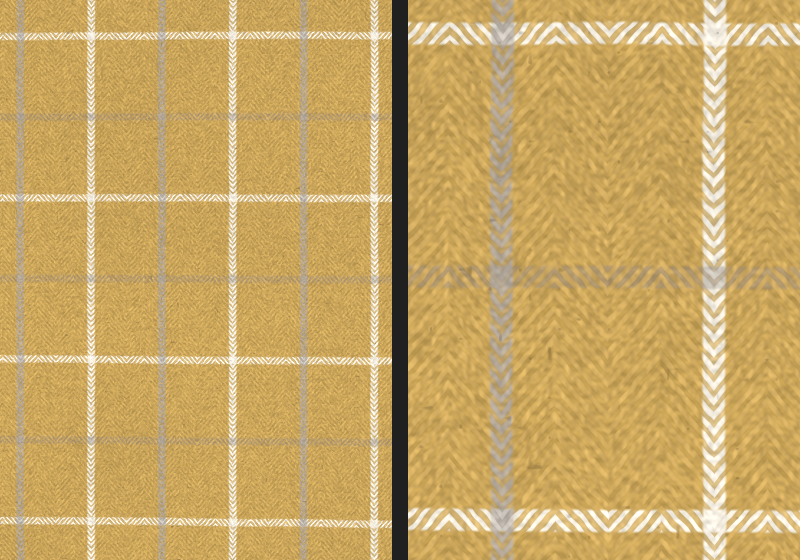
Left, the full canvas; right, a detail of the centre.
A Shadertoy shader for this texture:

```glsl
// Mustard herringbone cloth with a windowpane check of white and grey yarns.
// A zigzag twill wave decides whether warp or weft lies on top at each point;
// both yarn sets carry their own stripes, and noise adds slubs and grain.

#define CHECK_SIZE vec2(0.2530, 0.2895)   // repeat, in canvas heights
#define WHITE_POS vec2(0.1628, 0.0677)    // centre of the first white lines
#define LINE_HALF vec2(0.0067, 0.0066)    // half widths of the stripes
#define TWILL_PITCH 0.0092                // height of one twill rib
#define TWILL_SLOPE 1.15
#define ZIGZAGS 4.0                       // herringbone zigzags per check
#define GRAIN 0.20

const vec3 MUSTARD_LIGHT = vec3(0.835, 0.685, 0.390);
const vec3 MUSTARD_DARK  = vec3(0.745, 0.605, 0.310);
const vec3 WHITE_YARN    = vec3(0.960, 0.935, 0.885);
const vec3 GREY_WARP     = vec3(0.705, 0.655, 0.590);
const vec3 GREY_WEFT     = vec3(0.670, 0.580, 0.440);

float hash(vec2 p) {
    vec3 q = fract(vec3(p.xyx) * 0.1031);
    q += dot(q, q.yzx + 33.33);
    return fract((q.x + q.y) * q.z);
}

float valueNoise(vec2 p) {
    vec2 cell = floor(p), f = fract(p);
    f = f * f * (3.0 - 2.0 * f);
    vec2 e = vec2(0.0, 1.0);
    return mix(mix(hash(cell), hash(cell + e.yx), f.x),
               mix(hash(cell + e.xy), hash(cell + e.yy), f.x), f.y);
}

// Distance to the nearest of evenly spaced lines passing through zero.
vec2 lineDistance(vec2 p, vec2 spacing) {
    return abs(mod(p + 0.5 * spacing, spacing) - 0.5 * spacing);
}

vec2 stripe(vec2 dist, float pixel) {
    float soft = 0.0008 + 0.6 * pixel;
    return 1.0 - smoothstep(LINE_HALF - soft, LINE_HALF + soft, dist);
}

void mainImage(out vec4 fragColor, in vec2 fragCoord) {
    float pixel = 1.0 / iResolution.y;
    vec2 p = fragCoord * pixel;

    // The cloth lies slightly skewed, more so towards the bottom.
    p.y += (p.x - 0.35) * mix(0.011, -0.003, p.y);
    vec2 wobble = vec2(valueNoise(p.yx * vec2(14.0, 3.0)),
                       valueNoise(p * vec2(14.0, 3.0) + 40.0)) - 0.5;
    vec2 check = p - WHITE_POS + 0.0016 * wobble;

    // Stripe masks: x for warp (vertical), y for weft (horizontal).
    vec2 white = stripe(lineDistance(check, CHECK_SIZE), pixel);
    vec2 grey = stripe(lineDistance(check + 0.5 * CHECK_SIZE, CHECK_SIZE), pixel);

    // Herringbone: diagonal ribs mirrored at every column edge.
    float zigzag = lineDistance(check, CHECK_SIZE / ZIGZAGS).x;
    float rib = (check.y - TWILL_SLOPE * zigzag) / TWILL_PITCH;
    rib += 0.22 * (valueNoise(p * vec2(190.0, 150.0)) - 0.5);
    float wave = sin(6.28318 * rib);
    float soft = 0.35 + 1.5 * pixel / TWILL_PITCH;
    float warpOver = smoothstep(-soft, soft, wave + 0.15);

    // Uneven yarns: long slubs along each thread, then fine grain.
    float warpSlub = valueNoise(p * vec2(430.0, 130.0));
    float weftSlub = valueNoise(p * vec2(130.0, 430.0) + 70.0);
    float grain = valueNoise(p * 390.0 + 15.0) - 0.5;
    float shade = mix(weftSlub, warpSlub, warpOver) - 0.5;

    // Both yarn sets are mustard until a stripe replaces them.
    vec3 warp = mix(MUSTARD_DARK, MUSTARD_LIGHT, 0.75 + 0.5 * (warpSlub - 0.5));
    vec3 weft = mix(MUSTARD_DARK, MUSTARD_LIGHT, 0.22 + 0.5 * (weftSlub - 0.5));
    warp = mix(mix(warp, GREY_WARP, grey.x), WHITE_YARN, white.x);
    weft = mix(mix(weft, GREY_WEFT, 0.85 * grey.y), WHITE_YARN, white.y);

    // Striped yarns pack densely, so they cover more than half the surface.
    float cover = warpOver;
    cover = mix(cover, 0.34 + 0.66 * warpOver, max(white.x, grey.x));
    cover = mix(cover, 0.82 * cover, max(white.y, grey.y));
    vec3 color = mix(weft, warp, cover);

    // Crossings of pale yarns are cooler and more solid.
    color = mix(color, WHITE_YARN, 0.6 * white.x * white.y);
    float greyCross = max(grey.x * max(white.y, grey.y), white.x * grey.y);
    color = mix(color, vec3(0.68, 0.67, 0.67), 0.4 * greyCross);

    // Rib shadows, grain, sparse dark specks and a broad tonal drift.
    float relief = 1.0 + GRAIN * (0.7 * grain + 0.4 * shade);
    relief *= 1.0 - 0.035 * (1.0 - abs(wave));
    relief *= 1.0 + 0.03 * (valueNoise(p * 5.0) - 0.5);
    relief *= 1.0 - 0.16 * smoothstep(0.93, 1.0, valueNoise(p * 170.0 + 9.0));
    fragColor = vec4(clamp(color * relief * 1.015, 0.0, 1.0), 1.0);
}
```
